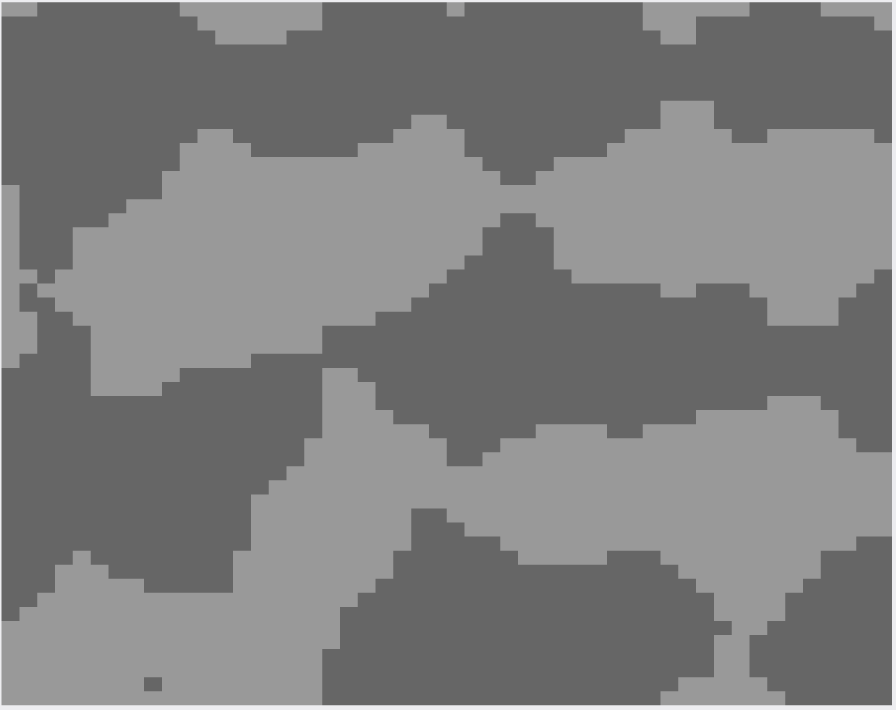
Give the GLSL for this pattern, as a Shadertoy shader.

```glsl
const float TAU = 6.2831853;
const vec3 FRAME = vec3(0.93, 0.93, 0.94);
const vec3 LIGHT = vec3(0.60);
const vec3 DARK = vec3(0.40);
const vec2 PLOT_MIN = vec2(0.0018, 0.0066);
const vec2 PLOT_MAX = vec2(0.9955, 0.9967);
const float CELLS = 50.0;
const int SUBSAMPLES = 4;

// Plane wave: frequency in cycles per canvas, phase in turns
float wave(vec2 p, vec2 frequency, float phase) {
    return cos(TAU * (dot(p, frequency) + phase));
}

// Bends the plane so the left side stretches downward
vec2 bend(vec2 p) {
    float leftSide = 1.0 - smoothstep(0.2, 0.48, p.x);
    return vec2(p.x, p.y * (1.0 - 0.27 * leftSide));
}

// Layered sines: broad bands, leaning bulges and fine wobble
float patchField(vec2 p) {
    float bands = wave(bend(p), vec2(0.0, 2.5), -0.75);
    float bulges = -0.50 * wave(p, vec2(4.0, 0.8), -2.544);
    float swells = -0.45 * wave(p, vec2(2.0, 0.0), -1.16);
    float drift = 0.22 * wave(p, vec2(3.1, -4.3), 0.15);
    float wobble = 0.12 * wave(p, vec2(7.3, 5.1), 0.4)
                 + 0.08 * wave(p, vec2(-9.7, 8.3), 0.1);
    return bands + bulges + swells + drift + wobble;
}

// Centre of the grid cell that contains p
vec2 cellCentre(vec2 p, float count) {
    return (floor(p * count) + 0.5) / count;
}

vec3 sceneColour(vec2 uv) {
    vec2 plot = (uv - PLOT_MIN) / (PLOT_MAX - PLOT_MIN);
    if (any(lessThan(plot, vec2(0.0))) || any(greaterThan(plot, vec2(1.0)))) return FRAME;
    vec2 cell = cellCentre(plot, CELLS);
    return patchField(vec2(cell.x, 1.0 - cell.y)) > 0.0 ? LIGHT : DARK;
}

void mainImage(out vec4 fragColor, in vec2 fragCoord) {
    // Average a small grid of samples to smooth the cell edges
    vec3 total = vec3(0.0);
    for (int j = 0; j < SUBSAMPLES; j++) {
        for (int i = 0; i < SUBSAMPLES; i++) {
            vec2 offset = (vec2(i, j) + 0.5) / float(SUBSAMPLES) - 0.5;
            total += sceneColour((fragCoord + offset) / iResolution.xy);
        }
    }
    fragColor = vec4(total / float(SUBSAMPLES * SUBSAMPLES), 1.0);
}
```
